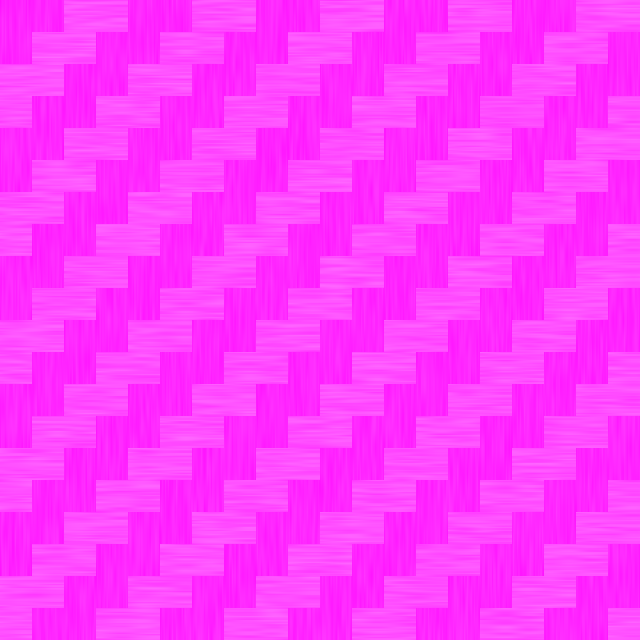
This texture is drawn by a Shadertoy shader. Its source:

```glsl
// Magenta two-by-two twill weave of 20 by 20 strands with fine fibre streaks.

float hash(vec2 p) {
    return fract(sin(dot(p, vec2(127.1, 311.7))) * 43758.5453);
}

// Value noise on a lattice that wraps after "period" cells; uv spans 0 to 1.
float wrapNoise(vec2 uv, vec2 period) {
    vec2 p = uv * period;
    vec2 cell = floor(p);
    vec2 f = smoothstep(0.0, 1.0, p - cell);
    vec2 a = mod(cell, period);
    vec2 b = mod(cell + 1.0, period);
    return mix(mix(hash(a), hash(vec2(b.x, a.y)), f.x),
               mix(hash(vec2(a.x, b.y)), hash(b), f.x), f.y);
}

// Streaks stretched along uv.y and fine across uv.x.
float fibres(vec2 uv) {
    return 0.55 * wrapNoise(uv, vec2(460.0, 20.0))
         + 0.45 * wrapNoise(uv, vec2(200.0, 30.0));
}

// Coverage of the horizontal strand in one row: two cells over, two under.
float weftOver(float x, float row, float blur) {
    float d = 1.0 - abs(mod(x - row + 2.0, 4.0) - 2.0);
    return clamp(d / blur + 0.5, 0.0, 1.0);
}

// Slight shade where neighbouring strands meet.
float strandEdge(float x) {
    return 1.0 - smoothstep(0.0, 0.06, 0.5 - abs(fract(x) - 0.5));
}

void mainImage(out vec4 fragColor, in vec2 fragCoord) {
    vec2 uv = fragCoord / iResolution.xy;
    vec2 p = uv * 20.0;
    float blur = 20.0 / min(iResolution.x, iResolution.y);

    // Twill mask, blended across the nearest row boundary
    float row = floor(p.y + 0.5);
    float over = mix(weftOver(p.x, row - 1.0, blur), weftOver(p.x, row, blur),
                     clamp((p.y - row) / blur + 0.5, 0.0, 1.0));

    // Green level of the deep vertical and the pale horizontal strands
    float warp = 0.15 + 0.14 * (fibres(uv) - 0.5) - 0.02 * strandEdge(p.x);
    float weft = 0.31 + 0.20 * (fibres(uv.yx + vec2(0.37, 0.61)) - 0.5)
               - 0.02 * strandEdge(p.y);

    fragColor = vec4(1.0, mix(warp, weft, over), 1.0, 1.0);
}
```
